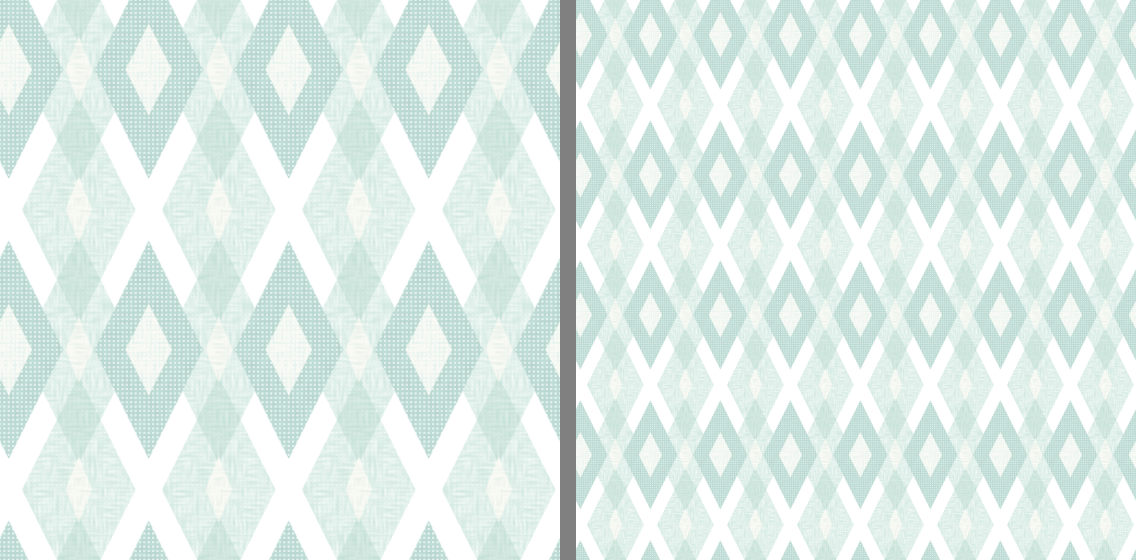
Left: one tile. Right: repeated 2 by 2.
Give the GLSL for this pattern, as a Shadertoy shader.

```glsl
const vec2 REPEATS = vec2(4.0, 2.0);
const vec2 THREADS = vec2(32.0, 64.0);   // threads per repeat
const vec2 ORIGIN = vec2(0.0156, 0.3755);
const float TAU = 6.2831853;

const vec3 WHITE = vec3(0.995, 1.0, 0.997);
const vec3 CREAM = vec3(0.98, 0.982, 0.96);
const vec3 MINT = vec3(0.715, 0.84, 0.81);
const vec3 PALE_MINT = vec3(0.885, 0.945, 0.93);
const vec3 LIGHT_TINT = vec3(0.888, 0.942, 0.925);

vec2 hashGradient(vec2 cell) {
    float angle = TAU * fract(sin(dot(cell, vec2(127.1, 311.7))) * 43758.55);
    return vec2(cos(angle), sin(angle));
}

// Gradient noise that wraps after a whole number of cells
float wrappedNoise(vec2 tile, vec2 period) {
    vec2 p = tile * period;
    vec2 cell = floor(p);
    vec2 f = p - cell;
    vec2 u = f * f * f * (f * (f * 6.0 - 15.0) + 10.0);
    vec4 corner;
    for (int i = 0; i < 4; i++) {
        vec2 offset = vec2(i % 2, i / 2);
        corner[i] = dot(hashGradient(mod(cell + offset, period)), f - offset);
    }
    return mix(mix(corner.x, corner.y, u.x), mix(corner.z, corner.w, u.x), u.y);
}

// Coverage of a rhombus repeated over the canvas
float diamond(vec2 p, vec2 center, vec2 halfSize, float blur) {
    vec2 size = 1.0 / REPEATS;
    vec2 q = abs(mod(p - center + 0.5 * size, size) - 0.5 * size);
    float d = (q.x / halfSize.x + q.y / halfSize.y - 1.0)
            * halfSize.x * halfSize.y / length(halfSize);
    return 1.0 - smoothstep(-blur, blur, d);
}

// Patches of fine horizontal and vertical slubs
float linen(vec2 tile) {
    float across = wrappedNoise(tile, vec2(9.0, 96.0));
    float upright = wrappedNoise(tile + 0.37, vec2(48.0, 18.0));
    float patches = wrappedNoise(tile + 0.71, vec2(8.0, 16.0));
    return mix(across, upright, smoothstep(-0.25, 0.25, patches));
}

// Regular thread wave, one at the thread axis and zero between threads
vec2 threadWave(vec2 tile) {
    return 0.5 - 0.5 * cos(TAU * tile * THREADS);
}

// Linen tint of strength around one
vec3 linenTint(float strength) {
    return mix(vec3(1.0), LIGHT_TINT, clamp(strength, 0.3, 1.5));
}

void mainImage(out vec4 fragColor, in vec2 fragCoord) {
    vec2 p = fragCoord / iResolution.xy - ORIGIN;
    vec2 tile = p * REPEATS;
    float blur = max(0.0018, 0.9 / iResolution.y);

    float weave = linen(tile);
    vec2 threads = threadWave(tile);
    float holes = smoothstep(0.08, 0.8, (1.0 - threads.x) * (1.0 - threads.y));
    vec2 upperCenter = vec2(0.125, 0.0);
    vec2 lowerCenter = vec2(0.125, 0.25);
    vec2 lightSize = vec2(0.1015, 0.203);
    vec2 lightCoreSize = vec2(0.024, 0.059);

    // Translucent linen diamonds darken where they overlap
    float upper = diamond(p, upperCenter, lightSize, blur);
    float lower = diamond(p, lowerCenter, lightSize, blur);
    vec3 color = WHITE;
    color *= mix(vec3(1.0), linenTint(1.0 + 0.9 * weave - 0.25 * (holes - 0.3)), max(upper, lower));
    color *= mix(vec3(1.0), linenTint(0.72 - 0.2 * weave), min(upper, lower));

    // Small cream cores
    float cores = max(diamond(p, upperCenter, lightCoreSize, blur),
                      diamond(p, lowerCenter, lightCoreSize, blur));
    vec3 coreColor = CREAM * mix(vec3(1.0), LIGHT_TINT, clamp(0.2 + 0.8 * weave, 0.0, 0.6));
    color = mix(color, coreColor, cores);

    // Opaque mesh diamonds with cream centers
    vec3 meshColor = mix(MINT, PALE_MINT, clamp(0.12 + holes * (0.9 + 0.6 * weave), 0.0, 1.0));
    meshColor *= 1.0 - 0.05 * weave;
    color = mix(color, meshColor, diamond(p, vec2(0.0), vec2(0.097, 0.195), blur));

    float thinThreads = smoothstep(0.45, 1.0, max(threads.x, threads.y)) * (0.5 + 1.1 * weave);
    vec3 centerColor = mix(CREAM, PALE_MINT, clamp(thinThreads, 0.0, 1.0));
    color = mix(color, centerColor, diamond(p, vec2(0.0), vec2(0.0415, 0.082), blur));

    fragColor = vec4(color, 1.0);
}
```
